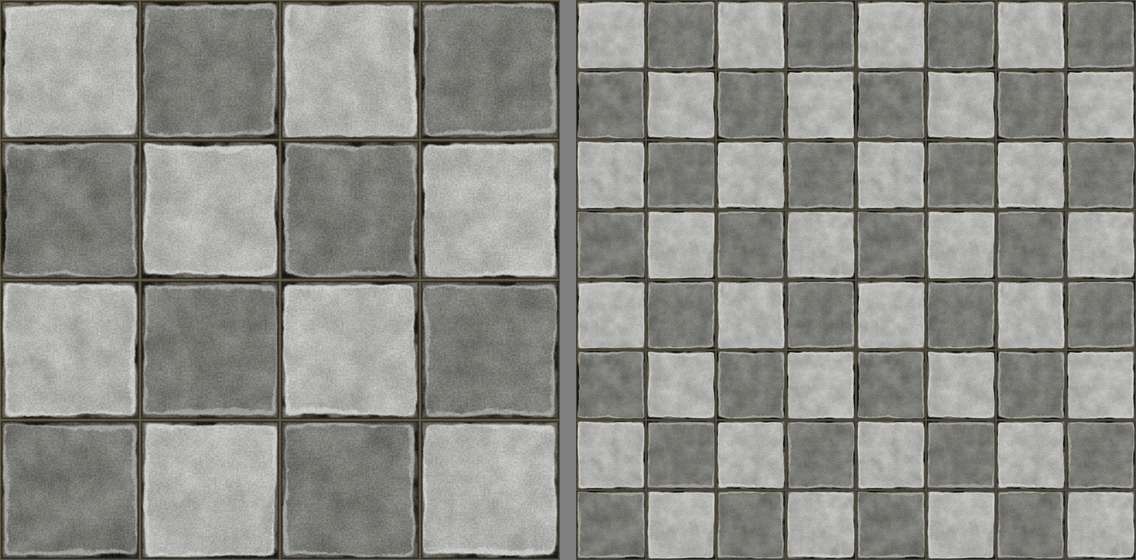
Left: one tile. Right: repeated 2 by 2.
This texture is drawn by a Shadertoy shader. Its source:

```glsl
// Checkerboard of worn light and dark stone tiles with chipped pale rims and grimy grout.

const float TILES = 4.0;
const float GROUT_HALF_WIDTH = 0.017;   // in tile widths
const vec3 LIGHT_STONE = vec3(0.695, 0.695, 0.685);
const vec3 DARK_STONE  = vec3(0.475, 0.475, 0.457);
const vec3 LIGHT_RIM   = vec3(0.80, 0.80, 0.785);
const vec3 DARK_RIM    = vec3(0.65, 0.65, 0.635);
const vec3 GRIME       = vec3(0.34, 0.33, 0.30);
const vec3 SOOT        = vec3(0.09, 0.09, 0.08);
const vec3 GROUT_DARK  = vec3(0.15, 0.14, 0.115);
const vec3 GROUT_CORE  = vec3(0.37, 0.34, 0.27);

// Integer hash giving a unit gradient for a lattice point.
vec2 gradientAt(vec2 cell, float period) {
    uvec2 q = uvec2(mod(cell, period));
    uint h = q.x * 1597334677u ^ q.y * 3812015801u;
    h = (h ^ (h >> 15)) * 2246822519u;
    h = (h ^ (h >> 13)) * 3266489917u;
    float angle = float((h ^ (h >> 16)) & 65535u) * 6.28319 / 65536.0;
    return vec2(cos(angle), sin(angle));
}

// Gradient noise that wraps after a whole number of cells.
float noise(vec2 p, float period) {
    vec2 i = floor(p), f = p - i;
    vec2 u = f * f * f * (f * (f * 6.0 - 15.0) + 10.0);
    vec2 e = vec2(1.0, 0.0);
    float a = dot(gradientAt(i, period), f);
    float b = dot(gradientAt(i + e.xy, period), f - e.xy);
    float c = dot(gradientAt(i + e.yx, period), f - e.yx);
    float d = dot(gradientAt(i + e.xx, period), f - e.xx);
    return mix(mix(a, b, u.x), mix(c, d, u.x), u.y);
}

float fbm(vec2 uv, float period, int octaves) {
    float sum = 0.0, amplitude = 1.0;
    for (int i = 0; i < octaves; i++) {
        sum += amplitude * noise(uv * period, period);
        period *= 2.0;
        amplitude *= 0.65;
    }
    return sum;
}

// One-dimensional wobble along a tile side, distinct for each seed.
float wobble(float along, float frequency, float seed) {
    return noise(vec2(along * frequency + 0.37, seed + 0.5), 1024.0);
}

float smoothMin(float a, float b, float k) {
    float h = max(k - abs(a - b), 0.0) / k;
    return min(a, b) - h * h * k * 0.25;
}

// Distances inside the outer (x) and inner (y) outlines of the worn rim.
vec2 rimDistances(vec2 local, vec2 id, float roughness) {
    vec2 result = vec2(1.0);
    for (int side = 0; side < 4; side++) {
        vec2 p = (side & 1) == 0 ? local : local.yx;
        float toSide = side < 2 ? p.x : 1.0 - p.x;
        float seed = id.x * 16.0 + id.y * 4.0 + float(side);
        float inset = 0.034 + 0.024 * wobble(p.y, 2.3, seed)
                    + 0.012 * wobble(p.y, 9.0, seed + 100.0) + 0.006 * roughness;
        float width = 0.017 + 0.045 * wobble(p.y, 1.7, seed + 200.0)
                    + 0.014 * wobble(p.y, 11.0, seed + 300.0) + 0.010 * roughness;
        float outer = toSide - max(inset, GROUT_HALF_WIDTH + 0.003);
        result.x = smoothMin(result.x, outer, 0.045);
        result.y = smoothMin(result.y, outer - max(width, 0.003), 0.045);
    }
    return result;
}

void mainImage(out vec4 fragColor, in vec2 fragCoord) {
    vec2 uv = fract(fragCoord / iResolution.xy);
    vec2 id = floor(uv * TILES), local = fract(uv * TILES);
    float aa = TILES / min(iResolution.x, iResolution.y);
    float isLight = mod(id.x + id.y, 2.0);

    // Stone body: cloudy mottling and fine grain
    float mottle = fbm(uv, 16.0, 5);
    float roughness = fbm(uv + 0.5, 64.0, 3);
    float grain = noise(uv * 256.0, 256.0) + 0.6 * noise(uv * 400.0, 400.0);
    vec3 stone = mix(DARK_STONE, LIGHT_STONE, isLight);
    stone += 0.085 * mottle + 0.03 * noise(uv * 7.0, 7.0);

    // Pale chipped rim, brightest at its outer edge
    vec2 rim = rimDistances(local, id, roughness);
    float rimMask = 1.0 - smoothstep(-aa, aa + 0.006, rim.y);
    float fade = 0.6 + 0.4 * exp(-max(rim.x, 0.0) * 30.0);
    vec3 color = mix(stone, mix(DARK_RIM, LIGHT_RIM, isLight) + 0.04 * roughness, rimMask * fade);

    // Grime and soot between the rim and the grout
    float soot = smoothstep(-0.1, 0.5, fbm(uv + 0.25, 14.0, 3) - 8.0 * rim.x - 0.1);
    vec3 grime = mix(GRIME + 0.06 * isLight + 0.10 * roughness, SOOT, soot);
    color = mix(grime, color, smoothstep(-aa - 0.004, aa + 0.002, rim.x));
    color += 0.075 * grain;

    // Grout: dark channel with a thin brown core
    vec2 toLine = min(local, 1.0 - local);
    float lineDistance = min(toLine.x, toLine.y);
    float core = 1.0 - smoothstep(0.003, 0.007 + aa, lineDistance);
    vec3 grout = mix(GROUT_DARK, GROUT_CORE, core) + 0.04 * grain;
    float channel = 1.0 - smoothstep(-aa, aa, lineDistance - GROUT_HALF_WIDTH);
    color = mix(color, grout, channel);

    fragColor = vec4(clamp(color, 0.0, 1.0), 1.0);
}
```
